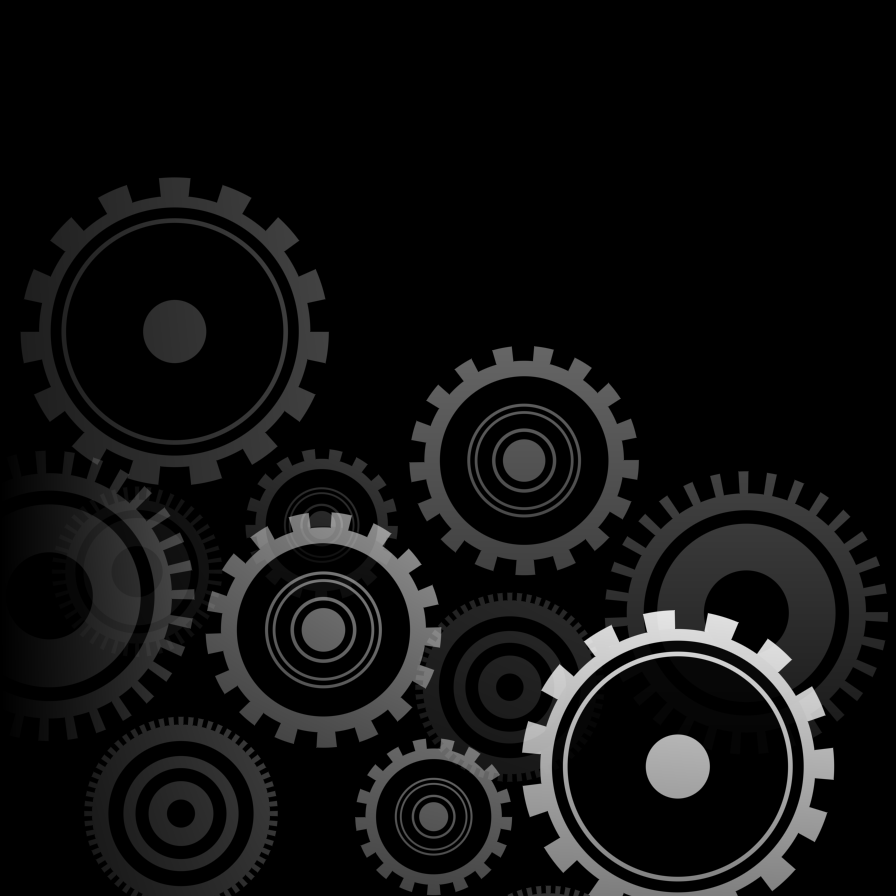
A WebGL 2 fragment shader for this background:

```glsl
#version 300 es
precision highp float;
// Grey cogwheels of four kinds on black, fading toward the left and bottom.
// Each wheel is a polar distance field scaled to unit radius: a toothed rim
// plus concentric bands, shaded by a linear gradient and screened in layers.
uniform vec2 u_resolution;
out vec4 fragColor;

const float TAU = 6.2831853;

// Signed distance to a ring between two radii
float band(float r, float inner, float outer) {
    return max(inner - r, r - outer);
}

// Toothed rim of unit outer radius; phase is the angle of one tooth in degrees
float rim(vec2 q, float teeth, float phase, float duty, float root, float inner) {
    float r = length(q);
    float turn = (atan(q.y, q.x) - radians(phase)) * teeth / TAU;
    float across = abs(fract(turn + 0.5) - 0.5) - 0.5 * duty;
    float tooth = max(across * TAU / teeth * r, r - 1.0);
    return max(min(tooth, r - root), inner - r);
}

// Wide teeth, one thin ring and a solid hub
float hubWheel(vec2 q, float phase) {
    float r = length(q);
    float d = rim(q, 15.0, phase, 0.49, 0.88, 0.805);
    return min(d, min(band(r, 0.705, 0.735), r - 0.205));
}

// Medium teeth, three thin rings and a small hub
float ringWheel(vec2 q, float phase) {
    float r = length(q);
    float d = rim(q, 17.0, phase, 0.47, 0.87, 0.735);
    d = min(d, min(band(r, 0.47, 0.496), band(r, 0.407, 0.431)));
    return min(d, min(band(r, 0.25, 0.28), r - 0.185));
}

// Narrow teeth around a broad annular disc
float discWheel(vec2 q, float teeth, float phase) {
    float d = rim(q, teeth, phase, 0.35, 0.845, 0.725);
    return min(d, band(length(q), 0.30, 0.63));
}

// Fine teeth, a thick ring and a pierced hub
float fineWheel(vec2 q) {
    float r = length(q);
    float d = rim(q, 60.0, 90.0, 0.52, 0.92, 0.75);
    return min(d, min(band(r, 0.47, 0.595), band(r, 0.145, 0.335)));
}

// Gradient: brightness at top and bottom, scaled by "left" at the left side
float tone(vec2 q, float top, float bottom, float left) {
    vec2 t = clamp(q * 0.5 + 0.5, 0.0, 1.0);
    return mix(bottom, top, t.y) * clamp(mix(left, 1.0, t.x), 0.0, 1.0);
}

// Dim what lies behind a wheel, then screen its light on top
float layer(float base, vec2 q, float d, float light, float dim, float aa) {
    float cover = 1.0 - smoothstep(-aa, aa, length(q) - 0.88);
    float shape = 1.0 - smoothstep(-aa, aa, d);
    base *= 1.0 - dim * cover;
    return base + light * shape * (1.0 - base);
}

// Position relative to a wheel, in units of its radius
vec2 local(vec2 p, float x, float y, float radius) {
    return (p - vec2(x, y)) / radius;
}

float addHub(float c, vec2 q, float phase, vec3 shade, float dim, float aa) {
    return layer(c, q, hubWheel(q, phase), tone(q, shade.x, shade.y, shade.z), dim, aa);
}

float addRing(float c, vec2 q, float phase, vec3 shade, float dim, float aa) {
    return layer(c, q, ringWheel(q, phase), tone(q, shade.x, shade.y, shade.z), dim, aa);
}

float addDisc(float c, vec2 q, float teeth, float phase, vec3 shade, float aa) {
    return layer(c, q, discWheel(q, teeth, phase), tone(q, shade.x, shade.y, shade.z), 0.0, aa);
}

float addFine(float c, vec2 q, vec3 shade, float aa) {
    return layer(c, q, fineWheel(q), tone(q, shade.x, shade.y, shade.z), 0.0, aa);
}

void main() {
    float size = min(u_resolution.x, u_resolution.y);
    vec2 p = gl_FragCoord.xy / size;
    float px = 0.75 / size;
    float c = 0.0;

    // Back layer: dim wheels
    c = addHub(c, local(p, 0.195, 0.630, 0.172), 90.0, vec3(0.27, 0.25, 0.45), 0.0, px / 0.172);
    c = addRing(c, local(p, 0.359, 0.414, 0.085), 79.0, vec3(0.24, 0.10, 0.75), 0.0, px / 0.085);
    c = addDisc(c, local(p, 0.055, 0.335, 0.162), 31.0, 93.5, vec3(0.27, 0.22, -0.5), px / 0.162);
    c = addDisc(c, local(p, 0.153, 0.362, 0.095), 44.0, 90.0, vec3(0.09, 0.06, 0.3), px / 0.095);
    c = addDisc(c, local(p, 0.833, 0.316, 0.158), 31.0, 91.2, vec3(0.26, 0.09, 1.0), px / 0.158);
    c = addFine(c, local(p, 0.569, 0.233, 0.1055), vec3(0.17, 0.10, 0.8), px / 0.1055);
    c = addFine(c, local(p, 0.612, -0.094, 0.1055), vec3(0.23, 0.10, 0.8), px / 0.1055);
    c = addFine(c, local(p, 0.202, 0.092, 0.108), vec3(0.25, 0.19, 0.45), px / 0.108);

    // Front layer: brighter wheels
    c = addRing(c, local(p, 0.585, 0.486, 0.128), 80.0, vec3(0.40, 0.25, 1.0), 0.0, px / 0.128);
    c = addRing(c, local(p, 0.361, 0.297, 0.1315), 81.0, vec3(0.60, 0.33, 0.7), 0.45, px / 0.1315);
    c = addRing(c, local(p, 0.484, 0.0885, 0.0875), 79.5, vec3(0.44, 0.28, 0.9), 0.0, px / 0.0875);
    c = addHub(c, local(p, 0.7565, 0.1445, 0.1745), 97.0, vec3(0.90, 0.47, 0.95), 0.8, px / 0.1745);

    fragColor = vec4(vec3(c), 1.0);
}
```
